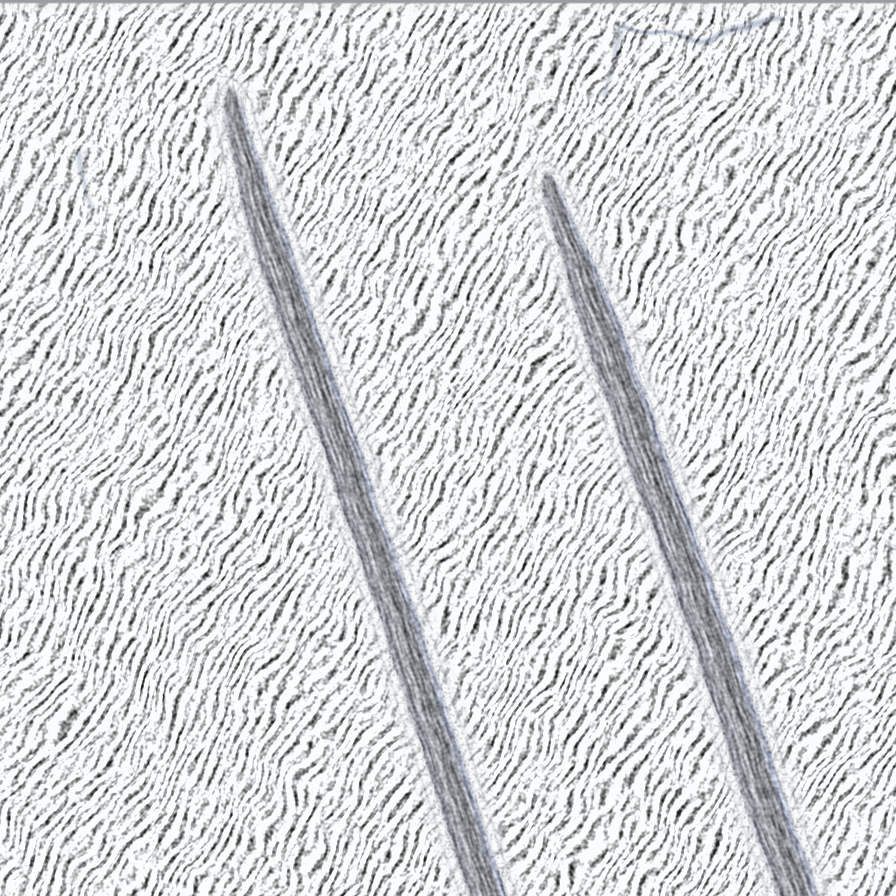
Give the GLSL for this texture, as a WebGL 2 fragment shader.

```glsl
#version 300 es
precision highp float;
uniform vec2 u_resolution;
out vec4 outColor;

float hash(vec2 p) {
  vec3 q = fract(vec3(p.xyx) * vec3(0.1031, 0.1030, 0.0973));
  q += dot(q, q.yzx + 33.33);
  return fract((q.x + q.y) * q.z);
}

float cornerSlope(vec2 cell, vec2 offset) {
  float a = 6.2832 * hash(cell);
  return dot(vec2(cos(a), sin(a)), offset);
}

// Gradient noise, roughly -0.7 to 0.7
float noise(vec2 p) {
  vec2 i = floor(p), f = fract(p);
  vec2 s = f * f * f * (f * (f * 6.0 - 15.0) + 10.0);
  vec2 e = vec2(1.0, 0.0);
  return mix(mix(cornerSlope(i, f), cornerSlope(i + e, f - e), s.x),
             mix(cornerSlope(i + e.yx, f - e.yx), cornerSlope(i + 1.0, f - 1.0), s.x), s.y);
}

// Noise sharpened across x, which removes its broad variation
float ridgeNoise(vec2 p) {
  vec2 side = vec2(0.55, 0.0);
  return noise(p) - 0.5 * (noise(p + side) + noise(p - side));
}

vec2 warp(vec2 p, float frequency) {
  return vec2(noise(p * frequency + 40.0), noise(p * frequency + 91.0));
}

float segmentDistance(vec2 p, vec2 a, vec2 b) {
  vec2 d = b - a;
  return length(p - a - d * clamp(dot(p - a, d) / dot(d, d), 0.0, 1.0));
}

float line(float d, float width) {
  return exp(-d * d / (width * width));
}

// Wavy short pen strokes leaning to the upper right; returns grey level
float strokes(vec2 p) {
  vec2 q = p + 0.030 * warp(p, 5.0) + 0.011 * warp(p, 23.0);
  vec2 lean = normalize(vec2(0.50, 0.87));
  float along = dot(q, lean);
  float across = dot(q, vec2(lean.y, -lean.x));
  float coarse = ridgeNoise(vec2(across * 125.0, along * 33.0) + 200.0);
  float fine = noise(vec2(across * 290.0, along * 110.0) + 500.0);
  float grain = noise(p * 250.0 + 900.0);
  return 0.965 - 1.3 * (coarse * 0.92 + fine * 0.42 + grain * 0.34);
}

// Blends one tapered, streaked rod with its pale rim over the colour
vec3 drawRod(vec3 colour, vec2 p, vec2 tip, float slope, float bend, float width) {
  float t = tip.y - p.y;
  float run = max(t, 0.0);
  float centre = tip.x + slope * t - bend * (1.0 - exp(-run * 12.0))
               + 0.006 * sin(run * 3.5);
  float d = (p.x - centre) * 0.945 + 0.004 * noise(vec2(t * 16.0, tip.x * 70.0));
  float halfWidth = mix(0.010, width, smoothstep(0.0, 0.20, t)) * smoothstep(-0.012, 0.025, t);
  float outside = length(vec2(d, max(-t, 0.0))) - halfWidth;
  float grain = noise(p * 240.0 + 30.0);

  // Bright rim crossed by thin broken echoes
  float rim = smoothstep(0.024, 0.006, outside);
  float broken = 0.6 + 1.2 * noise(vec2(t * 45.0, sign(d) * 9.0));
  float echo = broken * (line(outside - 0.010, 0.0018) * 0.22 + line(outside - 0.020, 0.002) * 0.2);
  colour = mix(colour, vec3(0.985, 0.99, 0.995) - echo - 0.5 * max(grain, 0.0), rim * 0.75);

  // Lengthwise fibres, dark core and bluish edges
  float x = d / max(halfWidth, 0.002);
  float fibre = ridgeNoise(vec2(d * 210.0, t * 15.0) + 70.0) * 0.26
              + noise(vec2(d * 300.0, t * 70.0) + 120.0) * 0.28 + 0.2 * grain;
  float grey = 0.64 + fibre - 0.13 * line(x - 0.2, 0.4) - 0.10 * line(x + 0.75, 0.2)
             + 0.06 * line(x + 0.3, 0.25);
  vec3 body = grey * vec3(0.985, 1.0, 1.035);
  float blueEdge = line(x - 0.9, 0.22) + 0.3 * line(x + 0.9, 0.25);
  body = mix(body, vec3(0.64, 0.67, 0.78) + fibre, 0.7 * min(blueEdge, 1.0));
  float mask = smoothstep(0.003, -0.003, outside + 0.003 * grain) * smoothstep(-0.005, 0.008, t);
  return mix(colour, body, mask);
}

void main() {
  vec2 uv = gl_FragCoord.xy / u_resolution;
  vec3 colour = clamp(strokes(uv), 0.12, 0.99) * vec3(0.99, 1.0, 1.003);

  // Faint scratches and a small ring
  vec2 q = uv + 0.010 * warp(uv, 25.0);
  float scratch = line(segmentDistance(q, vec2(0.69, 0.968), vec2(0.79, 0.957)), 0.003)
                + line(segmentDistance(q, vec2(0.79, 0.957), vec2(0.87, 0.976)), 0.003)
                + 0.7 * line(segmentDistance(q, vec2(0.69, 0.96), vec2(0.678, 0.89)), 0.003)
                + 0.7 * line(segmentDistance(q, vec2(0.085, 0.83), vec2(0.1, 0.765)), 0.003);
  colour = mix(colour, colour * vec3(0.70, 0.73, 0.81), 0.85 * min(scratch, 1.0));
  float ring = line(length(uv - vec2(0.792, 0.394)) - 0.017, 0.0025);
  colour = mix(colour, vec3(0.74, 0.76, 0.79), 0.5 * ring);

  colour = drawRod(colour, uv, vec2(0.257, 0.904), 0.34, 0.020, 0.020);
  colour = drawRod(colour, uv, vec2(0.609, 0.809), 0.35, 0.004, 0.022);

  // Top border: pale band under a thin grey edge
  colour = mix(colour, vec3(0.93, 0.94, 0.95), 0.4 * smoothstep(0.984, 0.992, uv.y));
  colour = mix(colour, vec3(0.60, 0.61, 0.63), smoothstep(0.995, 0.998, uv.y));
  outColor = vec4(clamp(colour, 0.0, 1.0), 1.0);
}
```
